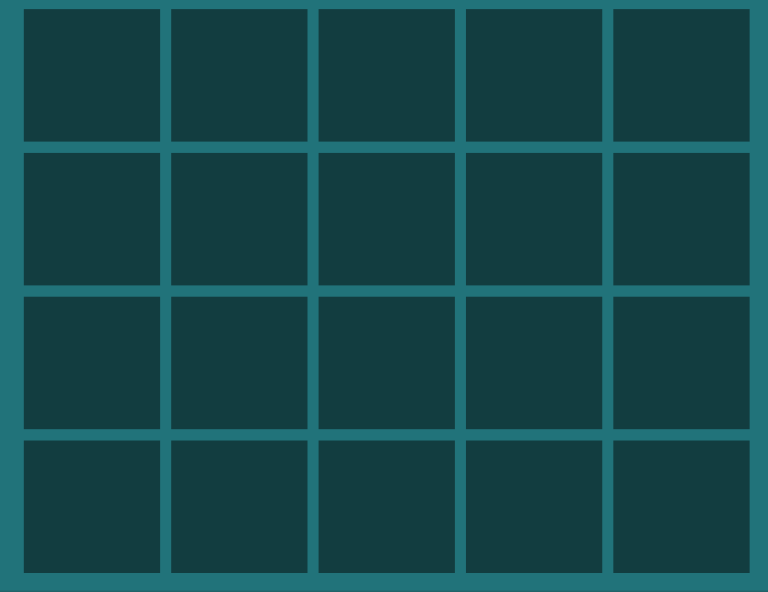
Write a Shadertoy shader that draws this pattern.

```glsl
#define TILE_COUNT vec2(5.0, 4.0)
#define PITCH vec2(0.1919, 0.2429)
#define TILE_SIZE vec2(0.1775, 0.2238)
#define GRID_CORNER vec2(0.0310, 0.0321)
#define BASE_EDGE 0.0025
#define TILE_COLOR vec3(0.07, 0.24, 0.25)
#define LINE_COLOR vec3(0.13, 0.45, 0.48)
#define EDGE_COLOR vec3(0.13, 0.39, 0.41)

// Pixel coverage of the nearest tile, one axis at a time
float tileCoverage(vec2 uv) {
    vec2 fromFirst = uv - GRID_CORNER - 0.5 * TILE_SIZE;
    vec2 cell = clamp(round(fromFirst / PITCH), vec2(0.0), TILE_COUNT - 1.0);
    vec2 inset = 0.5 * TILE_SIZE - abs(fromFirst - cell * PITCH);
    vec2 cover = clamp(inset * iResolution.xy + 0.5, 0.0, 1.0);
    return cover.x * cover.y;
}

void mainImage(out vec4 fragColor, in vec2 fragCoord) {
    vec2 uv = fragCoord / iResolution.xy;

    // Frame and grid lines, slightly darker along the base
    float baseEdge = clamp((BASE_EDGE - uv.y) * iResolution.y + 0.5, 0.0, 1.0);
    vec3 color = mix(LINE_COLOR, EDGE_COLOR, baseEdge);

    // Dark tiles
    color = mix(color, TILE_COLOR, tileCoverage(uv));
    fragColor = vec4(color, 1.0);
}
```
